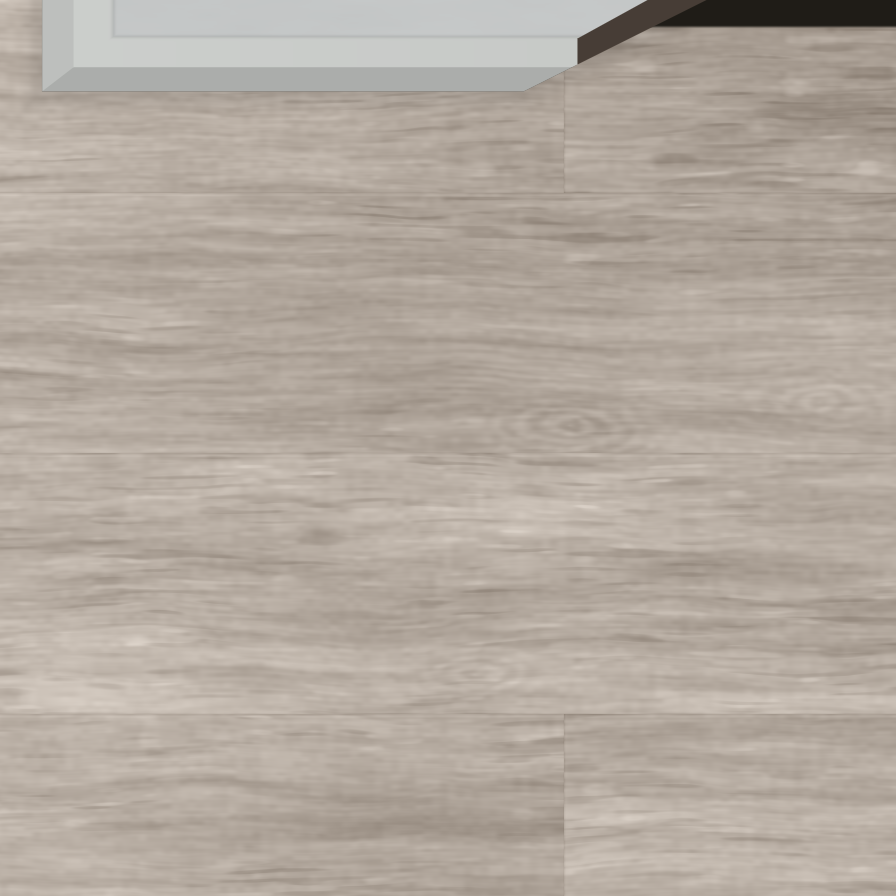
Write a Shadertoy shader that draws this texture.

```glsl
float hash(vec2 p) {
    return fract(sin(dot(p, vec2(127.1, 311.7))) * 43758.5453);
}

float noise(vec2 p) {
    vec2 i = floor(p), f = fract(p);
    f = f * f * (3.0 - 2.0 * f);
    return mix(mix(hash(i), hash(i + vec2(1, 0)), f.x),
               mix(hash(i + vec2(0, 1)), hash(i + vec2(1, 1)), f.x), f.y);
}

float fbm(vec2 p) {
    float sum = 0.0, amp = 0.53;
    for (int i = 0; i < 4; i++) {
        sum += amp * noise(p);
        p = p * 2.03 + 17.3;
        amp *= 0.5;
    }
    return sum;
}

// 1 where d is positive, with a smooth edge
float cover(float d, float px) {
    return smoothstep(-px, px, d);
}

// Oval growth rings that fade out around a knot
float knotFigure(vec2 p, vec2 centre) {
    vec2 d = (p - centre) * vec2(1.0, 2.6);
    d += 0.035 * (vec2(fbm(p * vec2(14, 30)), fbm(p * vec2(16, 34) + 9.0)) - 0.5);
    float r = length(d);
    return sin(r * 230.0 + 5.0 * fbm(p * 18.0)) * exp(-r * r * 170.0);
}

vec3 woodFloor(vec2 p, float px) {
    // Planks: long rows, each shifted by a third of a length
    float rowHeight = 0.291;
    float rowPos = (p.y - 0.203) / rowHeight + 1.0;
    float row = floor(rowPos);
    float along = (p.x - 0.63 - 0.7 * row) / 2.1;
    vec2 plank = vec2(floor(along), row);
    float seamY = (fract(rowPos + 0.5) - 0.5) * rowHeight;
    float jointX = (fract(along + 0.5) - 0.5) * 2.1;

    // Grain: broad bands, streaks, fibres and pores
    vec2 g = p + 7.0 * vec2(hash(plank), hash(plank + 5.0));
    g.y += 0.022 * (fbm(g * vec2(4, 11)) - 0.5);
    float tone = 0.16 * (fbm(g * vec2(1.6, 13)) - 0.5);
    tone += 0.15 * (fbm(g * vec2(6, 75)) - 0.5);
    tone += 0.045 * (noise(g * vec2(30, 260)) - 0.5);
    tone += 0.035 * (noise(g * vec2(110, 170)) - 0.5);
    float patches = smoothstep(0.35, 0.65, fbm(g * vec2(3, 8) + 4.0));
    tone -= 0.06 * patches * smoothstep(0.62, 0.9, noise(g * vec2(17, 190)));
    tone += 0.05 * patches * smoothstep(0.7, 0.95, noise(g * vec2(24, 130) + 31.0));

    // Knots
    tone += 0.035 * knotFigure(p, vec2(0.64, 0.525));
    tone += 0.025 * knotFigure(p, vec2(0.53, 0.25));
    tone += 0.025 * knotFigure(p, vec2(0.91, 0.55));

    // Plank shades, with darker bands in the middle row
    tone += 0.025 * (hash(plank + 2.0) - 0.5);
    float middleRow = 1.0 - step(0.5, abs(row - 2.0));
    tone -= middleRow * (0.012 + 0.035 * exp(-pow((p.y - 0.70) / 0.04, 2.0))
                               + 0.025 * exp(-pow((p.y - 0.53) / 0.03, 2.0)));

    // Fine seams: a dark line with a pale lip
    float line = max(px, 0.0012);
    tone -= 0.035 * (1.0 - smoothstep(0.0, line * 1.5, abs(seamY)));
    tone += 0.025 * (1.0 - smoothstep(0.0, line * 1.5, abs(seamY + 0.003)));
    tone -= 0.04 * (1.0 - smoothstep(0.0, line * 1.5, abs(jointX)));

    // Light falls off from the left, towards the upper right
    float light = 0.035 * (1.0 - smoothstep(0.0, 0.5, p.x));
    light -= 0.045 * smoothstep(0.4, 1.0, p.x) * smoothstep(0.2, 1.0, p.y);
    vec3 oak = vec3(0.717, 0.676, 0.635);
    return oak + (tone + light) * vec3(1.0, 1.03, 1.05);
}

// White door front with a bevelled frame and a recessed panel
vec3 doorFront(vec2 p, float px) {
    float left = (p.x - 0.047) / 1.3, bottom = p.y - 0.898;
    float inset = min(left, bottom);
    vec3 bevel = mix(vec3(0.67, 0.68, 0.67), vec3(0.74, 0.75, 0.74), cover(bottom - left, px));
    vec3 frame = vec3(0.80, 0.81, 0.80) - 0.03 * p.x;
    vec3 panel = vec3(0.77, 0.78, 0.78) + 0.02 * (fbm(p * vec2(12, 50)) - 0.5);
    vec3 col = mix(bevel, frame, cover(inset - 0.027, px));
    col = mix(col, panel, cover(inset - 0.061, px));
    return col - 0.06 * exp(-pow((inset - 0.061) / 0.002, 2.0));
}

void mainImage(out vec4 fragColor, in vec2 fragCoord) {
    vec2 p = fragCoord / iResolution.xy;
    float px = 0.8 / iResolution.y;
    vec3 col = woodFloor(p, px);

    // Slanted edges of the cabinet
    float lowerSlant = p.y - 0.928 - 0.5 * (p.x - 0.6445);
    float upperSlant = p.y - 0.957 - 0.55 * (p.x - 0.6445);
    float body = min(min(p.x - 0.047, p.y - 0.898), lowerSlant);

    // Contact shadow and dark recess
    col *= 1.0 - 0.08 * smoothstep(-0.03, 0.0, body);
    float recess = cover(p.y - 0.970, px * 2.5) * cover(p.x - 0.66, px);
    col = mix(col, vec3(0.12, 0.11, 0.09), recess);

    // Brown side, then the white front
    col = mix(col, vec3(0.28, 0.24, 0.21), cover(body, px));
    float front = min(body, max(0.6445 - p.x, upperSlant));
    col = mix(col, doorFront(p, px), cover(front, px));
    fragColor = vec4(col, 1.0);
}
```
